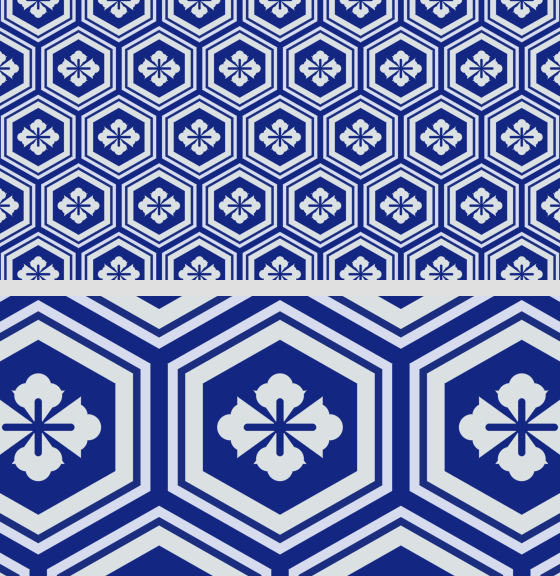
Top: the whole. Bottom: its middle third, enlarged.
Reproduce this pattern procedurally as a WebGL 1 fragment shader.

```glsl
precision highp float;
// Draws staggered double-outlined hexagons, each holding a four-petalled flower.

uniform vec2 u_resolution;

const float PITCH = 0.1439;        // hexagon spacing, in canvas widths
const float ROW_STEP = 0.851;      // row spacing, in hexagon spacings
const float ROOT3 = 1.7320508;
const vec2 MIDDLE = vec2(0.5, 0.2552);

const vec3 BLUE = vec3(0.07, 0.15, 0.51);
const vec3 GAP_BLUE = vec3(0.10, 0.175, 0.495);
const vec3 WHITE = vec3(0.86, 0.88, 0.885);
const vec3 LINE_WHITE = vec3(0.84, 0.86, 0.93);

float cover(float dist, float pixel) {
  return 1.0 - smoothstep(-0.75 * pixel, 0.75 * pixel, dist);
}

// Offset from the nearest centre of a pointy-topped hexagon lattice.
vec2 hexLocal(vec2 p) {
  vec2 period = vec2(1.0, ROOT3);
  vec2 a = mod(p + 0.5 * period, period) - 0.5 * period;
  vec2 b = mod(p, period) - 0.5 * period;
  return dot(a, a) < dot(b, b) ? a : b;
}

float hexRadius(vec2 p) {
  p = abs(p);
  return max(p.x, 0.5 * p.x + 0.5 * ROOT3 * p.y);
}

// Mirrored pair of three-lobed petals along the x axis.
float petalPair(vec2 p, float reach) {
  p = abs(p);
  float tip = length(p - vec2(reach - 0.054, 0.0)) - 0.054;
  float side = length(p - vec2(reach * 0.59, 0.048)) - 0.051;
  float base = max((p.y - 0.72 * p.x) * 0.81, p.x - reach * 0.68);
  return min(base, min(tip, side));
}

float stem(vec2 p, float halfLength, float halfWidth) {
  p = abs(p);
  return length(vec2(max(p.x - halfLength, 0.0), p.y)) - halfWidth;
}

float flower(vec2 p) {
  float petals = min(petalPair(p, 0.26), petalPair(p.yx, 0.223));
  float stems = min(stem(p, 0.135, 0.015), stem(p.yx, 0.105, 0.015));
  float heart = length(p) - 0.03;
  return max(petals, -min(stems, heart));
}

void main() {
  float pixel = 1.0 / (u_resolution.x * PITCH);
  vec2 p = (gl_FragCoord.xy / u_resolution.x - MIDDLE) / PITCH;

  // Slightly flattened rows become a regular lattice.
  float stretch = 0.5 * ROOT3 / ROW_STEP;
  vec2 local = hexLocal(p * vec2(1.0, stretch));
  float radius = hexRadius(local);

  // Nested hexagons, from the outside in.
  vec3 color = BLUE;
  color = mix(color, LINE_WHITE, cover(radius - 0.464, pixel));
  color = mix(color, GAP_BLUE, cover(radius - 0.423, pixel));
  color = mix(color, WHITE, cover(radius - 0.392, pixel));
  color = mix(color, BLUE, cover(radius - 0.319, pixel));

  // Flower in unstretched proportions.
  vec2 bloom = local / vec2(1.0, stretch);
  color = mix(color, WHITE, cover(flower(bloom), pixel));

  gl_FragColor = vec4(color, 1.0);
}
```
